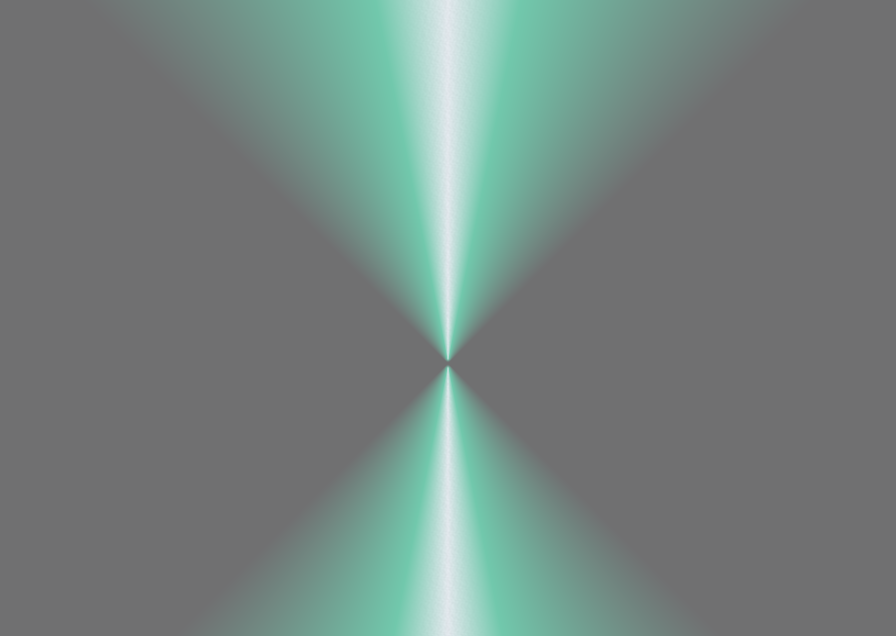
Write a Shadertoy shader that draws this background.

```glsl
const vec3 GRAY = vec3(0.44, 0.44, 0.445);
const vec3 GREEN = vec3(0.445, 0.785, 0.675);
const vec3 PALE = vec3(0.885, 0.905, 0.925);

const float GREEN_ANGLE = radians(11.25);
const float EDGE_ANGLE = radians(45.0);

// Angle away from the vertical axis, mirrored into both cones
float axisAngle(vec2 p) {
    return atan(abs(p.x), abs(p.y));
}

// Pale core, green flank, gray surroundings
vec3 coneColor(float angle, vec3 core, vec3 flank, vec3 surround) {
    vec3 inner = mix(core, flank, clamp(angle / GREEN_ANGLE, 0.0, 1.0));
    float fade = clamp((angle - GREEN_ANGLE) / (EDGE_ANGLE - GREEN_ANGLE), 0.0, 1.0);
    return mix(inner, surround, fade);
}

// Fine grain from layered sines, in -1..1
float grain(vec2 p, float frequency) {
    float sum = 0.0;
    for (int i = 0; i < 4; i++) {
        float turn = 0.7 + 1.9 * float(i);
        vec2 direction = vec2(cos(turn), sin(turn));
        sum += sin(dot(p, direction) * frequency + 2.0 * sin(p.y * frequency * 0.37 + turn));
        frequency *= 1.23;
    }
    return sum * 0.25;
}

void mainImage(out vec4 fragColor, in vec2 fragCoord) {
    vec2 apex = vec2(0.5 * iResolution.x / iResolution.y, 0.4286);
    vec2 p = fragCoord / iResolution.y - apex;

    float angle = axisAngle(p);
    vec3 color = coneColor(angle, PALE, GREEN, GRAY);

    // Soft gray pinch where the cones meet
    color = mix(GRAY, color, smoothstep(0.001, 0.008, length(p)));

    // Grain is strongest in the pale core
    float coreWeight = 1.0 - smoothstep(0.0, GREEN_ANGLE, angle);
    color += 0.018 * coreWeight * grain(p, 640.0);

    fragColor = vec4(color, 1.0);
}
```
